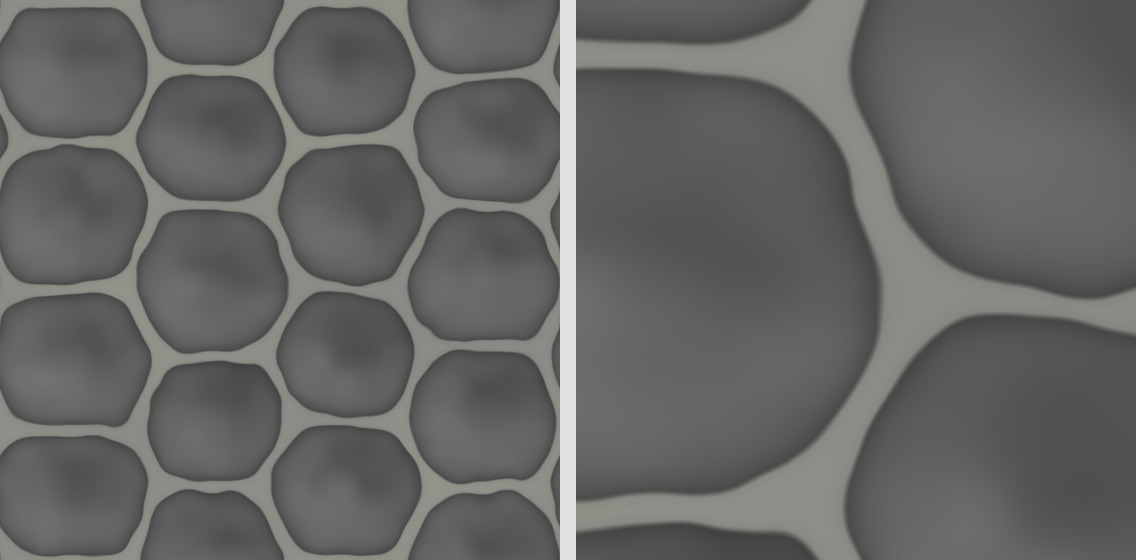
Left, the full canvas; right, a detail of the centre.
Write a Shadertoy shader that draws this texture.

```glsl
#define GRID 4.0        // stones per side, even so the stagger wraps
#define JITTER 0.13     // wander of the stone centres, in cells
#define SIZE_VARY 0.13  // spread of the stone sizes
#define GAP 0.034       // half width of the grout, in cells
#define ROUNDING 15.0   // lower values round the corners more
#define RIPPLE 0.036    // waviness of the outlines
#define RIM 0.05        // depth of the dark rim, in cells
#define SOFT 0.009      // softness of the outline, in cells
#define STONE vec3(0.40)
#define GROUT vec3(0.567, 0.565, 0.540)

vec2 hash2(vec2 p) {
    vec3 a = fract(p.xyx * vec3(0.1031, 0.1030, 0.0973));
    a += dot(a, a.yzx + 33.33);
    return fract((a.xx + a.yz) * a.zy);
}

// Value noise that wraps after a whole number of cells
float noise(vec2 p, float period, vec2 seed) {
    vec2 i = floor(p), f = fract(p);
    f = f * f * f * (f * (f * 6.0 - 15.0) + 10.0);
    vec2 lo = mod(i, period), hi = mod(i + 1.0, period);
    float a = hash2(lo + seed).x;
    float b = hash2(vec2(hi.x, lo.y) + seed).x;
    float c = hash2(vec2(lo.x, hi.y) + seed).x;
    float d = hash2(hi + seed).x;
    return mix(mix(a, b, f.x), mix(c, d, f.x), f.y);
}

float stagger(float column) { return 0.5 * mod(column, 2.0); }

vec2 stoneSeed(vec2 id) { return mod(id, GRID) * 17.0 + 5.0; }

// Centre of a stone in xy, its size weight in z
vec3 stoneAt(vec2 id) {
    vec2 seed = stoneSeed(id);
    vec2 wander = (hash2(seed) - 0.5) * JITTER;
    float weight = (hash2(seed + 91.0).x - 0.5) * SIZE_VARY;
    return vec3(id + 0.5 + vec2(0.0, stagger(id.x)) + wander, weight);
}

float power(vec2 p, vec3 stone) {
    vec2 q = p - stone.xy;
    return dot(q, q) - stone.z;
}

// Stone that owns the point
vec2 ownerOf(vec2 p) {
    vec2 owner = vec2(0.0);
    float best = 1e5;
    for (int x = -1; x <= 1; x++)
    for (int y = -1; y <= 1; y++) {
        float column = floor(p.x) + float(x);
        vec2 id = vec2(column, floor(p.y - stagger(column)) + float(y));
        float d = power(p, stoneAt(id));
        if (d < best) { best = d; owner = id; }
    }
    return owner;
}

// Rounded distance from the point to the border of its cell
float borderDistance(vec2 p, vec2 owner) {
    vec3 own = stoneAt(owner);
    float sum = 0.0;
    for (int x = -2; x <= 2; x++)
    for (int y = -2; y <= 2; y++) {
        if (x == 0 && y == 0) continue;
        vec3 other = stoneAt(owner + vec2(x, y));
        float d = (power(p, other) - power(p, own)) / (2.0 * distance(own.xy, other.xy));
        sum += exp(-ROUNDING * d);
    }
    return -log(sum) / ROUNDING;
}

float lobe(vec2 q, vec2 centre, vec2 size) {
    vec2 r = (q - centre) / size;
    return exp(-0.5 * dot(r, r));
}

// Soft mottling: dark patch at the upper right, light one at the lower left
vec3 stoneColor(vec2 q, vec2 seed, float inside) {
    vec2 warp = vec2(noise(q * 4.0, 64.0, seed + 7.0), noise(q * 4.0, 64.0, seed + 31.0)) - 0.5;
    vec2 w = q + 0.16 * warp;
    float shade = -0.088 * lobe(w, vec2(0.10, 0.16), vec2(0.24, 0.16));
    shade += 0.036 * lobe(w, vec2(-0.22, -0.12), vec2(0.20, 0.18));
    shade += 0.022 * (noise(q * 6.0, 64.0, seed + 53.0) - 0.5);
    shade += 0.016 * (hash2(seed + 43.0).y - 0.5);
    return (STONE + shade) * (1.0 - 0.32 * exp(-max(inside, 0.0) / RIM));
}

// Nearly flat grout, slightly warmer in places and shaded beside the stones
vec3 groutColor(vec2 uv, float inside) {
    float warm = noise(uv * 5.0, 5.0, vec2(3.0)) - 0.5;
    vec3 color = GROUT + warm * vec3(0.045, 0.045, 0.025);
    return color * (1.0 - 0.07 * exp(min(inside, 0.0) / 0.02));
}

void mainImage(out vec4 fragColor, in vec2 fragCoord) {
    vec2 uv = fragCoord / iResolution.xy;
    vec2 p = uv * GRID;

    // Outline of the stone
    vec2 owner = ownerOf(p);
    vec2 seed = stoneSeed(owner);
    vec2 q = p - stoneAt(owner).xy;
    float inside = borderDistance(p, owner) - GAP;
    inside += RIPPLE * (noise(q * 6.0, 64.0, seed) - 0.5);

    // Stone over grout
    float soft = max(SOFT, GRID / iResolution.y);
    float cover = smoothstep(-soft, soft, inside);
    vec3 color = mix(groutColor(uv, inside), stoneColor(q, seed, inside), cover);
    fragColor = vec4(color, 1.0);
}
```
